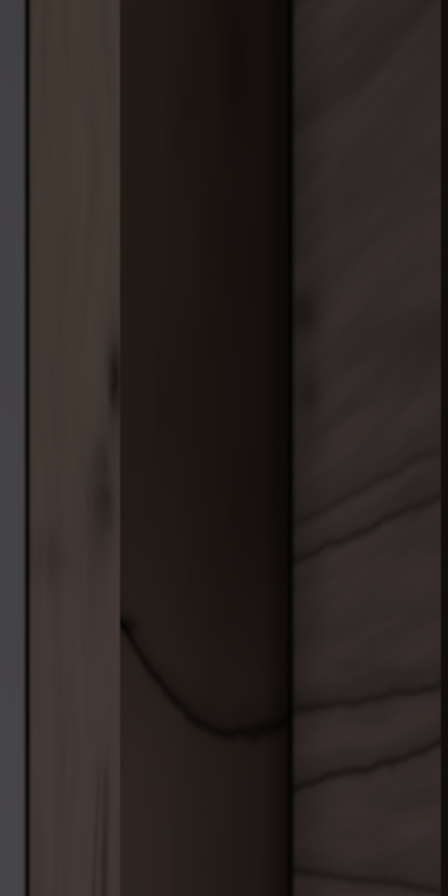
Write a Shadertoy shader that draws this texture.

```glsl
// Dim wooden boards seen upright: a slate strip, a pale board, a shadowed
// recess and a board with slanting veins. Each board is a tinted gradient
// with stretched value noise as grain; veins are soft distance bands.

float hash(vec2 p) {
    vec3 q = fract(vec3(p.xyx) * 0.1031);
    q += dot(q, q.yzx + 33.33);
    return fract((q.x + q.y) * q.z);
}

float noise(vec2 p) {
    vec2 i = floor(p), f = fract(p);
    f = f * f * (3.0 - 2.0 * f);
    return mix(mix(hash(i), hash(i + vec2(1, 0)), f.x),
               mix(hash(i + vec2(0, 1)), hash(i + vec2(1, 1)), f.x), f.y);
}

float fbm(vec2 p) {
    float sum = 0.0, amp = 0.5;
    for (int i = 0; i < 4; i++) {
        sum += amp * noise(p);
        p = p * 2.03 + 17.3;
        amp *= 0.5;
    }
    return sum / 0.9375;
}

// Soft band, 1 on its centre line
float band(float d, float width) {
    return exp(-d * d / (width * width));
}

// Soft elliptical stain
float stain(vec2 p, vec2 centre, vec2 radius) {
    vec2 q = (p - centre) / radius;
    return exp(-dot(q, q));
}

// Smooth step up at a vertical board edge
float edge(float x, float at) {
    float w = max(0.003, 0.75 / iResolution.x);
    return smoothstep(at - w, at + w, x);
}

vec3 slateStrip(vec2 p) {
    return mix(vec3(0.255, 0.25, 0.265), vec3(0.275, 0.27, 0.29), p.y)
         * (0.98 + 0.04 * fbm(p * vec2(10, 6)));
}

vec3 paleBoard(vec2 p) {
    float grain = fbm(vec2(p.x * 42.0 + 1.5 * noise(p * 5.0), p.y * 5.0));
    vec3 col = mix(vec3(0.252, 0.218, 0.195), vec3(0.262, 0.22, 0.208),
                   smoothstep(0.45, 0.75, p.y));
    col *= 0.9 + 0.18 * grain;
    // Knots along the right side and a weathered patch on the left
    float rough = 0.5 + fbm(p * vec2(60, 30));
    float dark = 0.55 * stain(p, vec2(0.258, 0.425), vec2(0.016, 0.045))
               + 0.32 * stain(p, vec2(0.23, 0.55), vec2(0.026, 0.06))
               + 0.14 * stain(p, vec2(0.11, 0.62), vec2(0.05, 0.035));
    // Fine upright streaks near the foot
    float streak = band(p.x - 0.235 + 0.04 * (p.y - 0.9), 0.008)
                 + 0.6 * band(p.x - 0.213 + 0.08 * (p.y - 0.95), 0.006);
    dark += 0.28 * streak * smoothstep(0.78, 0.95, p.y);
    return col * (1.0 - min(dark * rough, 0.7));
}

vec3 recess(vec2 p) {
    float across = (p.x - 0.268) / 0.38;
    vec3 col = mix(vec3(0.128, 0.101, 0.083), vec3(0.088, 0.063, 0.055),
                   smoothstep(0.05, 0.9, across));
    // Light rises towards the foot and shadow gathers on the right
    col += vec3(0.05, 0.043, 0.042) * smoothstep(0.5, 0.95, p.y)
         * (1.0 - 0.35 * across);
    col *= 1.0 - 0.4 * smoothstep(0.8, 1.0, across);
    col *= 0.93 + 0.14 * fbm(vec2(p.x * 22.0 + p.y * 2.0, p.y * 7.0));
    // Hanging arc
    float wobble = 0.014 * (fbm(p * vec2(30, 20)) - 0.5);
    float d = p.y - (0.82 - 1.72 * pow(p.x - 0.54, 2.0)) + wobble;
    float arc = 0.42 * band(d, 0.008) + 0.16 * band(d + 0.012, 0.02);
    arc += 0.3 * stain(p, vec2(0.285, 0.698), vec2(0.025, 0.01));
    arc += 0.22 * stain(p, vec2(0.53, 0.07), vec2(0.03, 0.08));
    return col * (1.0 - arc);
}

vec3 veinedBoard(vec2 p) {
    float x = p.x - 0.655;
    float along = p.y + x * mix(0.46, 0.1, smoothstep(0.2, 0.9, p.y));
    float grain = fbm(vec2(x * 7.0, along * 38.0));
    vec3 col = mix(vec3(0.198, 0.168, 0.16), vec3(0.215, 0.18, 0.174), p.y);
    col *= 0.84 + 0.28 * grain;
    col *= 0.8 + 0.2 * smoothstep(0.0, 0.1, x);
    // Veins: height at the left edge, slope and strength
    vec3 veins[5] = vec3[5](vec3(0.585, -0.26, 0.22), vec3(0.626, -0.23, 0.32),
        vec3(0.794, -0.09, 0.38), vec3(0.881, -0.15, 0.4), vec3(0.975, 0.06, 0.35));
    float wobble = 0.016 * (fbm(p * vec2(16, 12)) - 0.5);
    float dark = 0.0;
    for (int i = 0; i < 5; i++) {
        float d = p.y - veins[i].x - veins[i].y * x + wobble;
        dark += veins[i].z * (0.75 * band(d, 0.006) + 0.35 * band(d + 0.01, 0.018));
    }
    // Broad slanting smudges and dark spots by the joint
    dark += 0.15 * band(p.y - 0.41 + 0.12 * x, 0.035) * smoothstep(0.05, 0.3, x);
    dark += 0.12 * band(p.y - 0.14 + 0.45 * x, 0.02);
    dark += 0.3 * stain(p, vec2(0.68, 0.35), vec2(0.03, 0.022));
    dark += 0.22 * stain(p, vec2(0.69, 0.44), vec2(0.025, 0.03));
    return col * (1.0 - min(dark * (0.7 + 0.6 * grain), 0.7));
}

void mainImage(out vec4 fragColor, in vec2 fragCoord) {
    vec2 p = fragCoord / iResolution.xy;
    p.y = 1.0 - p.y; // measured downwards from the top
    vec3 col = mix(slateStrip(p), paleBoard(p), edge(p.x, 0.062));
    col = mix(col, recess(p), edge(p.x, 0.268));
    col = mix(col, veinedBoard(p), edge(p.x, 0.65));
    // Dark joints and the outer right edge
    col *= 1.0 - 0.85 * band(p.x - 0.061, 0.006);
    col *= 1.0 - 0.7 * band(p.x - 0.649, 0.008);
    col = mix(col, vec3(0.075, 0.055, 0.055), edge(p.x, 0.984));
    fragColor = vec4(col, 1.0);
}
```
